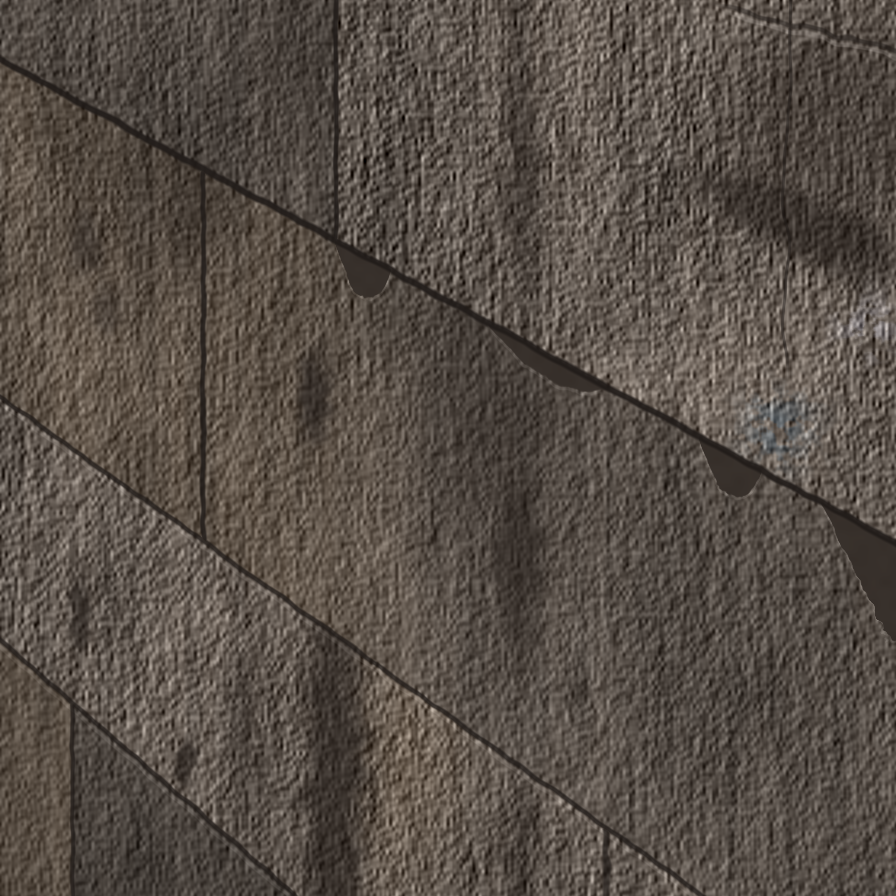
Give the GLSL for this texture, as a WebGL 2 fragment shader.

```glsl
#version 300 es
precision highp float;
// Weathered stone wall: slanted courses split by thin joints, with chipped edges,
// vertical soot streaks and an embossed grain. Slanted lines divide the canvas
// into panels; ragged blobs stain them and layered value noise roughens them.

uniform vec2 u_resolution;
out vec4 fragColor;

const vec3 STONE = vec3(0.358, 0.325, 0.297);
const vec3 SOOT = vec3(0.215, 0.187, 0.167);
const vec3 JOINT = vec3(0.125, 0.105, 0.095);
const vec3 WARM = vec3(1.02, 0.99, 0.94);
const vec3 BLUE = vec3(0.36, 0.40, 0.43);
const vec3 PALE = vec3(0.57, 0.55, 0.56);

float hash(vec2 p) {
  return fract(sin(dot(p, vec2(127.1, 311.7))) * 43758.5453);
}

float noise(vec2 p) {
  vec2 i = floor(p), f = fract(p);
  f = f * f * (3.0 - 2.0 * f);
  return mix(mix(hash(i), hash(i + vec2(1, 0)), f.x),
             mix(hash(i + vec2(0, 1)), hash(i + vec2(1, 1)), f.x), f.y);
}

float fbm(vec2 p) {
  float sum = 0.0, amp = 0.5;
  for (int i = 0; i < 4; i++) {
    sum += amp * noise(p);
    p = p * 2.03 + 17.3;
    amp *= 0.5;
  }
  return sum;
}

// Signed distance above the line y = height + slope * x
float above(vec2 p, float height, float slope) {
  return (p.y - height - slope * p.x) / sqrt(1.0 + slope * slope);
}

float side(float d) { return smoothstep(-0.0015, 0.0015, d); }

float line(float d, float width) {
  return 1.0 - smoothstep(width * 0.3, width, abs(d));
}

float blob(vec2 p, vec2 centre, vec2 radius) {
  vec2 q = (p - centre) / radius;
  return exp(-dot(q, q));
}

// Flat-topped stain with a firmer border
float patchy(vec2 p, vec2 centre, vec2 radius) {
  vec2 q = (p - centre) / radius;
  float r = dot(q, q);
  return exp(-r * r);
}

// Rounded chip profile along x
float chip(float x, float centre, float halfWidth, float depth) {
  float t = (x - centre) / halfWidth;
  return depth * max(0.0, 1.0 - t * t);
}

// Relief lit from the left
float emboss(vec2 p, vec2 scale) {
  vec2 q = p * scale;
  return noise(q) - noise(q + vec2(0.9, -0.4));
}

void main() {
  vec2 p = gl_FragCoord.xy / u_resolution;
  vec2 rough = p + 0.03 * (vec2(fbm(p * 45.0), fbm(p * 45.0 + 9.0)) - 0.47);
  float wobble = 0.0025 * (noise(p * 60.0) - 0.5);

  // Slanted joints and the courses between them
  float dTop = above(p, 0.934, -0.54) + wobble;
  float dMid = above(p, 0.557, -0.71) + wobble;
  float dLow = above(p, 0.286, -0.865) + wobble;
  float top = side(dTop);
  float middle = side(dMid) * (1.0 - top);
  float lower = side(dLow) * (1.0 - side(dMid));
  float base = 1.0 - side(dLow);
  float right = side(p.x - 0.375);
  float baseLeft = 1.0 - side(p.x - 0.081);

  // Panel brightness and grain strength
  float light = top * mix(0.90, 1.06, right) + middle * 0.95 + lower * 1.08
              + base * mix(0.82, 1.0, baseLeft);
  float coarse = top * mix(0.85, 1.3, right) + middle * 0.85 + lower * 1.15 + base * 0.65;
  light += 0.20 * top * blob(p, vec2(0.80, 0.58), vec2(0.20, 0.09));
  light += 0.14 * top * blob(p, vec2(0.645, 0.87), vec2(0.035, 0.16));
  light += 0.15 * middle * blob(p, vec2(0.37, 0.45), vec2(0.10, 0.20));
  light += 0.12 * middle * blob(p, vec2(0.08, 0.60), vec2(0.10, 0.12));
  light += 0.38 * (fbm(p * vec2(9.0, 6.0)) - 0.47);
  light += 0.30 * (fbm(p * vec2(60.0, 4.0)) - 0.47);
  vec3 col = STONE * light;
  float warmth = middle * (1.0 - smoothstep(0.3, 0.55, p.x)) + base * baseLeft
               + lower * blob(p, vec2(0.45, 0.15), vec2(0.08, 0.16));
  col *= mix(vec3(1.0), WARM, clamp(warmth, 0.0, 1.0));

  // Soot stains on each course
  float stain = top * (0.75 * blob(rough, vec2(0.58, 0.82), vec2(0.022, 0.18))
              + 0.40 * blob(rough, vec2(0.31, 0.92), vec2(0.05, 0.12))
              + 0.60 * patchy(p, vec2(0.94, 0.85), vec2(0.14, 0.13))
              + 0.75 * patchy(rough, vec2(0.90, 0.745 - 0.42 * (p.x - 0.90)), vec2(0.13, 0.035)));
  stain += middle * (0.95 * patchy(rough, vec2(0.352, 0.56), vec2(0.022, 0.05))
              + 0.55 * blob(p, vec2(0.55, 0.53), vec2(0.085, 0.17))
              + 0.70 * patchy(rough, vec2(0.58, 0.36), vec2(0.028, 0.10))
              + 0.40 * blob(p, vec2(0.20, 0.76), vec2(0.08, 0.09))
              + 0.55 * patchy(rough, vec2(0.095, 0.73), vec2(0.018, 0.035))
              + 0.45 * patchy(rough, vec2(0.12, 0.65), vec2(0.025, 0.025)));
  stain += lower * (0.95 * patchy(rough, vec2(0.372, 0.10), vec2(0.034, 0.26))
              + 0.50 * blob(rough, vec2(0.275, 0.18), vec2(0.022, 0.13))
              + 0.95 * patchy(rough, vec2(0.092, 0.315), vec2(0.012, 0.045))
              + 0.95 * patchy(rough, vec2(0.21, 0.15), vec2(0.012, 0.03))
              + 0.65 * blob(rough, vec2(0.58, 0.06), vec2(0.025, 0.10)));
  stain = clamp(stain, 0.0, 0.92);
  col = mix(col, SOOT, stain);
  float mineral = top * smoothstep(0.35, 0.55, fbm(p * 70.0));
  col = mix(col, BLUE, 0.8 * mineral * blob(rough, vec2(0.87, 0.52), vec2(0.04)));
  col = mix(col, PALE, 0.9 * mineral * blob(rough, vec2(0.97, 0.635), vec2(0.035)));

  // Fine relief, with thin vertical hatching
  float grain = 0.25 * emboss(p, vec2(280.0, 190.0)) + 0.09 * emboss(p + 3.7, vec2(130.0, 95.0))
              + 0.13 * (noise(p * vec2(290.0, 35.0)) - 0.5);
  col += grain * coarse * (1.0 - 0.6 * stain) * vec3(1.0, 0.99, 0.97);

  // Flat chips broken out below the top joint
  float depth = chip(p.x, 0.405, 0.032, 0.048) + chip(p.x, 0.61, 0.068, 0.028)
              + chip(p.x, 0.815, 0.036, 0.045) + 0.05 * smoothstep(0.91, 0.955, p.x)
              + 0.068 * smoothstep(0.945, 1.0, p.x);
  float edge = dTop + depth * (0.65 + 0.45 * fbm(p * 50.0));
  float hole = side(edge) * (1.0 - top) * smoothstep(0.001, 0.004, depth);
  col += 0.06 * line(edge + 0.002, 0.003) * smoothstep(0.002, 0.008, depth);
  col = mix(col, SOOT + 0.015 * (noise(p * 80.0) - 0.5), hole);

  // Joints, lit lips and hairline cracks
  float joints = max(0.9 * line(dTop, 0.0055), 0.75 * line(dMid, 0.004));
  joints = max(joints, 0.75 * line(dLow, 0.004));
  joints = max(joints, 0.85 * top * line(p.x - 0.375 + wobble, 0.0038));
  joints = max(joints, 0.85 * middle * line(p.x - 0.227 + wobble, 0.0042));
  joints = max(joints, 0.75 * base * line(p.x - 0.081 + wobble, 0.0035));
  joints = max(joints, 0.65 * lower * line(p.x - 0.677 + 2.0 * wobble, 0.005));
  float crackX = p.x - 0.878 + 0.010 * (noise(vec2(p.y * 22.0, 4.0)) - 0.5);
  joints = max(joints, 0.55 * top * line(crackX, 0.0025) * smoothstep(0.56, 0.62, p.y));
  float dCorner = above(p, 1.19, -0.245) + 3.0 * wobble;
  float corner = smoothstep(0.79, 0.83, p.x);
  joints = max(joints, 0.50 * corner * line(dCorner, 0.004));
  col += 0.06 * (line(dMid + 0.006, 0.003) + line(dLow + 0.006, 0.003)
              + 1.8 * corner * line(dCorner + 0.007, 0.004));
  col = mix(col, JOINT, joints);

  fragColor = vec4(clamp(col, 0.0, 1.0), 1.0);
}
```
